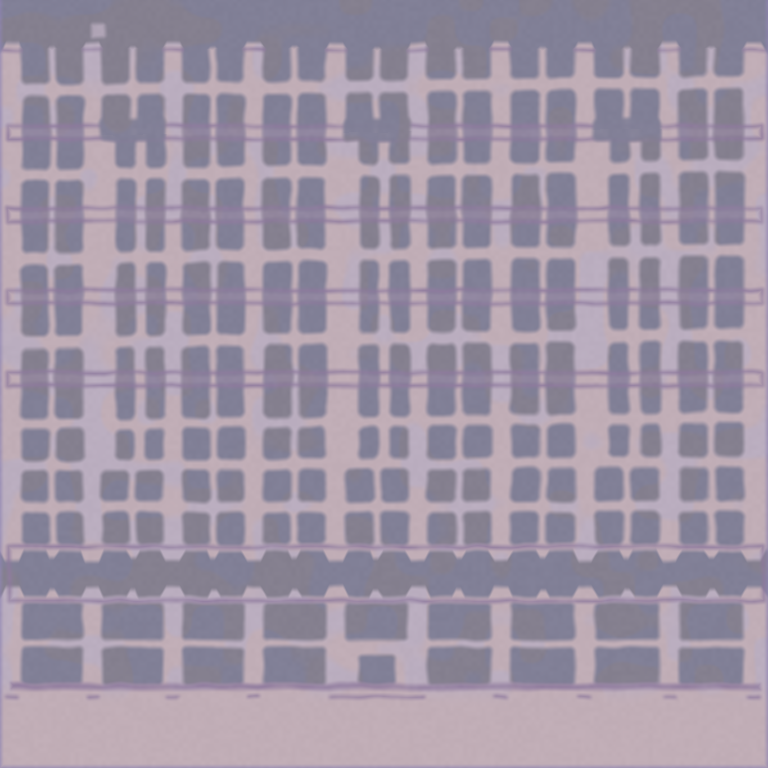
A WebGL 2 fragment shader for this pattern:

```glsl
#version 300 es
precision highp float;
// A soft, worn facade of nine window bays in slate on a pale pink wall.
// Panes repeat by bay and storey as rounded boxes; double mauve rails,
// scalloped bands and balconies are laid over them.
uniform vec2 u_resolution;
out vec4 outColor;

float hash(vec2 p) {
    p = fract(p * vec2(0.1031, 0.1130));
    p += dot(p, p.yx + 33.33);
    return fract((p.x + p.y) * p.x * 97.3);
}

float noise(vec2 p) {
    vec2 i = floor(p), f = fract(p);
    f = f * f * (3.0 - 2.0 * f);
    return mix(mix(hash(i), hash(i + vec2(1, 0)), f.x),
               mix(hash(i + vec2(0, 1)), hash(i + vec2(1, 1)), f.x), f.y);
}

float roundBox(vec2 p, vec2 halfSize, float radius) {
    vec2 d = abs(p) - halfSize + radius;
    return length(max(d, 0.0)) + min(max(d.x, d.y), 0.0) - radius;
}

// Soft coverage of a signed distance
float cover(float d) {
    float blur = max(0.0043, 1.0 / u_resolution.y);
    return 1.0 - smoothstep(-blur, blur, d);
}

// Outlined box, for rails
float frame(vec2 p, vec2 halfSize) {
    return abs(roundBox(p, halfSize, 0.001)) - 0.0024;
}

void main() {
    vec2 uv = gl_FragCoord.xy / u_resolution;
    vec2 p = vec2(uv.x, 1.0 - uv.y); // y runs down from the roof

    // Slight waviness of all edges
    vec2 q = p + 0.003 * (vec2(noise(p * 45.0), noise(p * 45.0 + 70.0)) - 0.5);

    // Bays across, a little bowed towards the middle
    float bays = (q.x + 0.009 * sin(3.1416 * q.x) - 0.0164) / 0.1073;
    float bay = floor(bays);
    float x = (fract(bays) - 0.5) * 0.1073;
    bool inBays = bay >= 0.0 && bay < 9.0;
    bool balconyBay = inBays && mod(bay, 3.0) == 1.0;

    // Storeys down: tall above, short below, leaning down to the left
    float y = q.y - 0.012 * (0.5 - q.x) * (1.0 - smoothstep(0.5, 0.7, q.y));
    bool tall = y < 0.548;
    float pitch = tall ? 0.1094 : 0.056;
    float rows = (y - 0.548) / pitch;
    float row = floor(rows);
    float rowY = (fract(rows) - 0.5) * pitch;

    // Paired panes, slimmer in the balcony bays
    float jitter = hash(vec2(bay, row) + 20.0) - 0.5;
    float slim = balconyBay && y > 0.172 && y < 0.605 ? 1.0 : 0.0;
    float paneX = abs(x - 0.010 * slim + 0.002 * jitter) - mix(0.0228, 0.020, slim);
    float inset = 0.0065 + 0.0015 * jitter;
    float lower = tall ? 0.002 : 0.0;
    float panes = roundBox(vec2(paneX, rowY - lower),
        vec2(mix(0.0185, 0.013, slim), pitch * 0.5 - inset - 0.5 * lower), 0.008);
    float dark = inBays && y < 0.718 ? cover(panes) : 0.0;

    // Two rows of broad ground-floor openings, with a small door midway
    if (inBays && q.y > 0.77 && q.y < 0.900) {
        float groundRow = clamp(floor((q.y - 0.780) / 0.058), 0.0, 1.0);
        float groundY = q.y - 0.809 - 0.058 * groundRow;
        float opening = roundBox(vec2(x, groundY), vec2(0.041, 0.0245), 0.006);
        if (bay == 4.0 && groundRow > 0.5)
            opening = roundBox(vec2(x, groundY - 0.005), vec2(0.024, 0.0195), 0.006);
        dark = max(dark, cover(opening));
    }

    // Cornice and string course, notched at piers and less at mullions
    float pier = smoothstep(0.036, 0.046, abs(x));
    float mullion = 1.0 - smoothstep(0.002, 0.010, abs(x));
    dark = max(dark, cover(q.y - 0.068 + 0.012 * pier + 0.006 * mullion));
    dark = max(dark, cover(abs(q.y - 0.747) - 0.030 + 0.013 * pier + 0.009 * mullion));
    dark *= 1.0 - 0.8 * cover(roundBox(q - vec2(0.128, 0.040), vec2(0.009), 0.003));

    // Wall and pane colours drift in soft patches
    float drift = noise(p * 26.0);
    vec3 wall = mix(vec3(0.755, 0.68, 0.715), vec3(0.73, 0.68, 0.75),
        smoothstep(0.5, 0.68, drift) * (1.0 - smoothstep(0.88, 0.92, p.y)));
    vec3 slate = mix(vec3(0.505, 0.50, 0.59), vec3(0.52, 0.50, 0.56),
        smoothstep(0.48, 0.62, drift));
    vec3 color = mix(wall, slate, dark);
    vec3 mauve = vec3(0.56, 0.48, 0.62);

    // Four double rails, tinting the panes between their lines
    float rail = 0.0;
    for (int i = 0; i < 4; i++) {
        vec2 r = q - vec2(0.501, 0.1725 + 0.107 * float(i));
        float between = cover(roundBox(r, vec2(0.491, 0.006), 0.001));
        color = mix(color, vec3(0.62, 0.55, 0.66), 0.55 * between * dark);
        rail = max(rail, cover(frame(r, vec2(0.491, 0.0085))));
    }

    // Outlines of the string course, cornice foot and base
    rail = max(rail, cover(frame(q - vec2(0.503, 0.747), vec2(0.491, 0.035))));
    rail = max(rail, cover(abs(q.y - 0.065) - 0.002) * smoothstep(0.036, 0.041, abs(x)));
    rail = max(rail, cover(roundBox(q - vec2(0.503, 0.894), vec2(0.488, 0.004), 0.001)));
    float foot = bay == 4.0 ? 1.0 : cover(0.045 - abs(x));
    rail = max(rail, foot * cover(abs(q.y - 0.907) - 0.002));
    float wear = 0.6 + 0.4 * noise(p * vec2(38.0, 90.0));
    color = mix(color, mauve, rail * wear);

    // Solid balconies over the highest rail
    if (balconyBay) {
        float balcony = roundBox(vec2(x, q.y - 0.169), vec2(0.044, 0.015), 0.007);
        color = mix(color, slate, 0.92 * cover(balcony));
    }

    // Violet rim, and faint grain
    float rim = min(min(p.x, 1.0 - p.x), 1.0 - p.y);
    color = mix(color, vec3(0.56, 0.52, 0.70), 0.8 * cover(rim - 0.002));
    color += 0.014 * (noise(p * 170.0) - 0.5);
    outColor = vec4(color, 1.0);
}
```
